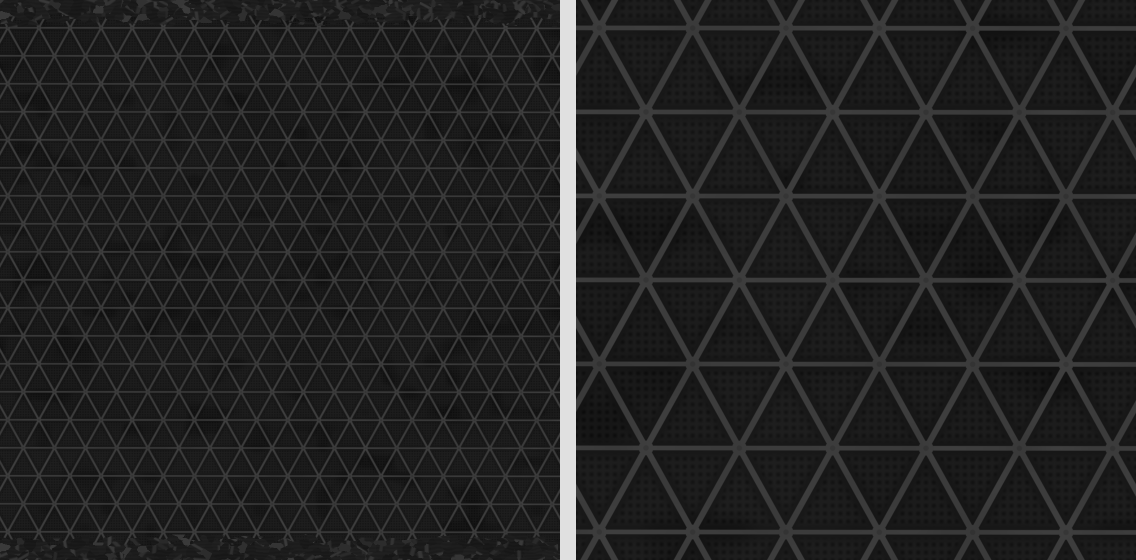
Left: the whole. Right: its middle third, enlarged.
Write a WebGL 1 fragment shader that draws this pattern.

```glsl
precision highp float;
// Dark panel covered by a lattice of triangles: grey bars with round hubs over
// finely dotted cells. The lattice comes from three families of repeated lines;
// the first and last rows are broken into tilted shards by a cell search.

uniform vec2 u_resolution;

#define COLUMNS 18.0
#define ROWS 20.0
#define PHASE 0.75
#define BAR_HALF 0.0018
#define RAIL_HALF 0.0014
#define HUB_RADIUS 0.0044
#define DOTS 216.0
#define TILT 0.001
#define BASE_TONE 0.112
#define BAR_TONE 0.236
#define SHARD_GRID vec2(64.0, 4.0)
#define SHARD_SHIFT 0.03

float hash(vec2 p) {
    vec3 q = fract(vec3(p.xyx) * 0.1031);
    q += dot(q, q.yzx + 33.33);
    return fract((q.x + q.y) * q.z);
}

float noise(vec2 p) {
    vec2 i = floor(p);
    vec2 f = fract(p);
    f = f * f * (3.0 - 2.0 * f);
    return mix(mix(hash(i), hash(i + vec2(1.0, 0.0)), f.x),
               mix(hash(i + vec2(0.0, 1.0)), hash(i + vec2(1.0, 1.0)), f.x), f.y);
}

mat2 rotation(float angle) {
    float c = cos(angle);
    float s = sin(angle);
    return mat2(c, s, -s, c);
}

float toInteger(float x) {
    return abs(x - floor(x + 0.5));
}

float fill(float distance, float pixel) {
    return 1.0 - smoothstep(-0.6 * pixel, 0.6 * pixel, distance);
}

// Returns bar coverage, distance to the nearest bar, and distance to the nearest hub
vec3 lattice(vec2 p, float pixel) {
    vec2 g = p * vec2(COLUMNS, ROWS);
    float across = length(vec2(COLUMNS, 0.5 * ROWS));
    float rail = toInteger(g.y) / ROWS;
    float bar = min(toInteger(g.x - 0.5 * g.y - PHASE),
                    toInteger(g.x + 0.5 * g.y - PHASE)) / across;
    float row = floor(g.y + 0.5);
    vec2 toHub = vec2(toInteger(g.x - PHASE - 0.5 * row) / COLUMNS, rail);
    float hub = length(toHub);
    float edge = min(min(bar - BAR_HALF, rail - RAIL_HALF), hub - HUB_RADIUS);
    return vec3(fill(edge, pixel), max(edge, 0.0), hub);
}

// Dotted cell, shaded along its rim, with soft grime, under the bars
float panel(vec2 p, float pixel) {
    vec3 net = lattice(p, pixel);
    float tone = BASE_TONE * mix(0.80, 1.0, smoothstep(0.0, 0.007, net.y));
    tone *= 0.93 + 0.14 * noise(p * 11.0);
    tone -= 0.022 * smoothstep(0.62, 0.95, noise(p * vec2(26.0, 34.0) + 7.0));
    vec2 wave = 0.5 + 0.5 * cos(6.28318 * p * DOTS);
    float dotFade = 1.0 - smoothstep(0.45, 0.9, pixel * DOTS);
    tone -= 0.04 * dotFade * wave.x * wave.y * smoothstep(0.001, 0.004, net.y);
    float barTone = BAR_TONE * (0.94 + 0.1 * noise(p * 45.0));
    barTone -= 0.03 * fill(net.z - 0.0016, pixel);
    return mix(tone, barTone, net.x);
}

// Torn row: each tilted shard shows a moved, enlarged part of the lattice
float tornRow(vec2 p, float depth, float pixel) {
    vec2 g = vec2(p.x, fract(p.y * ROWS)) * SHARD_GRID;
    vec2 nearestId = vec2(0.0);
    vec2 offset = vec2(0.0);
    float nearest = 9.0;
    for (int j = -1; j <= 1; j++) {
        for (int i = -1; i <= 1; i++) {
            vec2 id = floor(g) + vec2(float(i), float(j));
            vec2 jitter = vec2(hash(id + 3.1), hash(id + 17.7));
            vec2 d = rotation(1.6 * (hash(id + 29.3) - 0.5)) * (g - id - jitter);
            float reach = max(abs(d.x), 1.2 * abs(d.y));
            if (reach < nearest) {
                nearest = reach;
                nearestId = id;
                offset = d;
            }
        }
    }
    float pick = hash(nearestId + 41.9);
    if (pick > smoothstep(0.0, 0.5, depth)) return panel(p, pixel);
    vec2 local = offset / (SHARD_GRID * vec2(1.0, ROWS));
    vec2 shift = vec2(hash(nearestId + 53.0), hash(nearestId + 61.0)) - 0.5;
    vec2 source = p - 0.55 * local + SHARD_SHIFT * shift;
    float strips = 0.5 + 0.5 * cos(6.28318 * (p.y * 150.0 + 0.8 * noise(p * 60.0)));
    float tone = 0.085 + 0.03 * hash(nearestId + 71.0) + 0.014 * strips;
    float bright = mix(0.15, 0.23, hash(nearestId + 83.0));
    float solid = step(0.93, hash(nearestId + 97.0));
    return mix(tone, bright, max(lattice(source, pixel).x, solid));
}

void main() {
    float pixel = 1.0 / min(u_resolution.x, u_resolution.y);
    float tone = 0.0;
    // Four samples per pixel smooth the shard edges
    for (int k = 0; k < 4; k++) {
        vec2 jitter = vec2(mod(float(k), 2.0), floor(float(k) * 0.5)) * 0.5 - 0.25;
        vec2 p = (gl_FragCoord.xy + jitter) / u_resolution;
        p.y += TILT * (p.x - 0.4);
        float depth = 1.0 - ROWS * min(p.y, 1.0 - p.y);
        tone += 0.25 * (depth > 0.0 ? tornRow(p, depth, pixel) : panel(p, pixel));
    }
    gl_FragColor = vec4(vec3(tone), 1.0);
}
```
